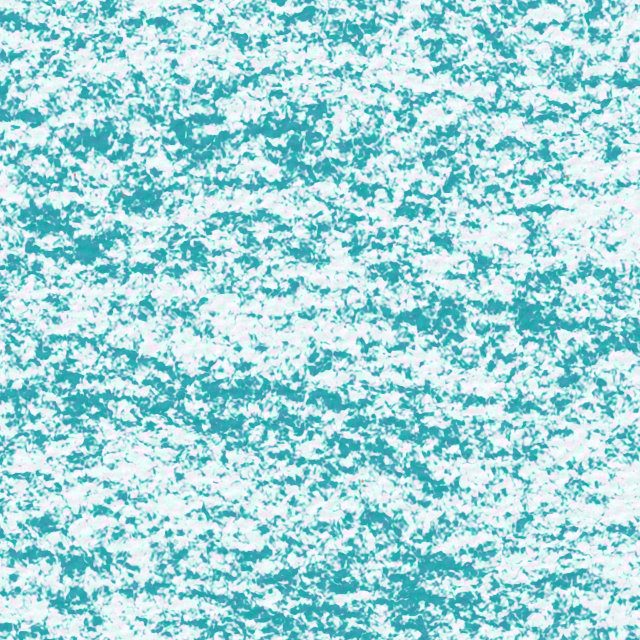
Write a Shadertoy shader that draws this texture.

```glsl
// Turquoise chalk rubbed sideways over rough white paper.
// Gradient noise at several scales, stretched along the strokes, is summed
// into a pigment height that a soft threshold turns into colour.

const vec3 PAPER = vec3(0.925, 0.960, 0.970);
const vec3 WASH  = vec3(0.610, 0.855, 0.865);
const vec3 CHALK = vec3(0.185, 0.645, 0.690);
const vec3 FLECK = vec3(0.800, 0.480, 0.360);

// Integer hash of a lattice cell, two values in 0..1
vec2 hash2(vec2 cell, uint seed) {
    uvec2 q = uvec2(ivec2(cell)) * uvec2(1597u, 3571u) + seed * uvec2(7919u, 6151u);
    q = q * 1664525u + 1013904223u;
    q.x += q.y * 1664525u;
    q.y += q.x * 1664525u;
    q ^= q >> 16u;
    q.x += q.y * 1664525u;
    q.y += q.x * 1664525u;
    q ^= q >> 16u;
    return vec2(q & 65535u) / 65535.0;
}

// Dot product of a random unit gradient with the offset from its corner
float cornerSlope(vec2 cell, vec2 corner, vec2 f, uint seed) {
    float angle = 6.2832 * hash2(cell + corner, seed).x;
    return dot(vec2(cos(angle), sin(angle)), f - corner);
}

// Gradient noise centred on zero
float noise(vec2 p, uint seed) {
    vec2 cell = floor(p);
    vec2 f = p - cell;
    vec2 u = f * f * f * (f * (f * 6.0 - 15.0) + 10.0);
    float low = mix(cornerSlope(cell, vec2(0.0, 0.0), f, seed),
                    cornerSlope(cell, vec2(1.0, 0.0), f, seed), u.x);
    float high = mix(cornerSlope(cell, vec2(0.0, 1.0), f, seed),
                     cornerSlope(cell, vec2(1.0, 1.0), f, seed), u.x);
    return mix(low, high, u.y);
}

vec2 rotate(vec2 p, float angle) {
    float c = cos(angle), s = sin(angle);
    return vec2(c * p.x - s * p.y, s * p.x + c * p.y);
}

// Bend the strokes gently and fray their outlines
vec2 warp(vec2 p) {
    p.y += 0.020 * noise(p * vec2(3.0, 4.0), 1u);
    p += 0.005 * vec2(noise(p * 38.0, 2u), noise(p * 38.0, 3u));
    return p;
}

// Pigment height, from broad bands down to single specks
float pigmentHeight(vec2 p) {
    float bands  = noise(p * vec2(2.5, 7.0), 4u);
    float clumps = noise(rotate(p, 0.05) * vec2(13.0, 35.0), 5u);
    float flakes = noise(rotate(p, -0.12) * vec2(36.0, 62.0), 6u);
    float grains = noise(rotate(p, 0.40) * vec2(88.0, 104.0), 7u);
    float specks = noise(rotate(p, 0.90) * 180.0, 8u);
    return 0.28 * bands + 0.50 * clumps + 0.50 * flakes
         + 0.55 * grains + 0.40 * specks;
}

// Light falling across the paper tooth
float toothLight(vec2 p, vec2 toLight) {
    vec2 scale = vec2(55.0, 80.0);
    return noise(p * scale, 9u) - noise((p + toLight) * scale, 9u);
}

// Paper to thin wash to solid chalk
vec3 chalkRamp(float amount) {
    vec3 thin = mix(PAPER, WASH, clamp(amount * 2.0, 0.0, 1.0));
    return mix(thin, CHALK, clamp(amount * 2.0 - 1.0, 0.0, 1.0));
}

// Rare stray fibres, at most one per cell
float fleckMask(vec2 p, float density, float radius) {
    vec2 cell = floor(p * density);
    vec2 centre = 0.3 + 0.4 * hash2(cell, 10u);
    float d = length((p * density - cell - centre) * vec2(1.0, 0.7)) / density;
    float occupied = step(0.994, hash2(cell, 11u).x);
    return occupied * (1.0 - smoothstep(0.4 * radius, radius, d));
}

void mainImage(out vec4 fragColor, in vec2 fragCoord) {
    vec2 p = fragCoord / iResolution.y;
    vec2 q = warp(p);

    // Chalk caught on the raised tooth
    float amount = smoothstep(-0.16, 0.30, pigmentHeight(q));
    vec3 color = chalkRamp(amount);

    // Drift between a greener and a bluer tint
    float tintDrift = noise(rotate(p, 0.6) * 75.0, 12u);
    color += vec3(-0.13, 0.06, -0.03) * tintDrift;

    // Paper relief and fine grain
    float fineGrain = noise(p * 230.0, 13u);
    color += 0.07 * toothLight(q, vec2(-0.003, 0.004)) + 0.035 * fineGrain;

    color = mix(color, FLECK, 0.7 * fleckMask(p, 38.0, 0.0028));
    fragColor = vec4(clamp(color, 0.0, 1.0), 1.0);
}
```
